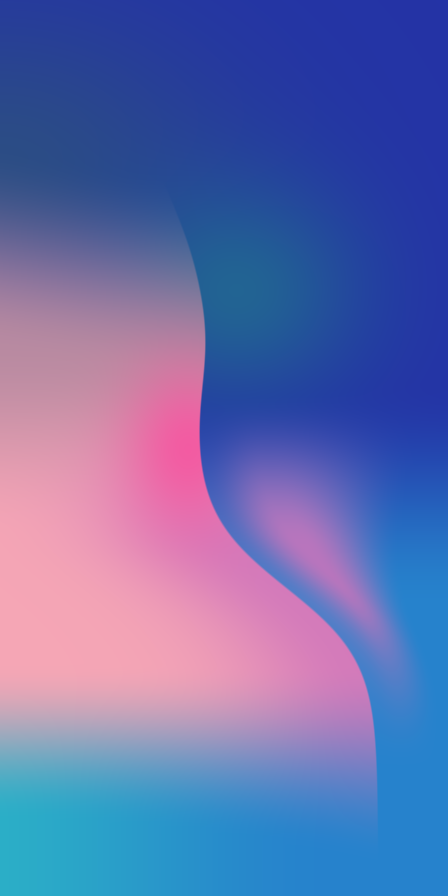
Give the GLSL for this background, as a Shadertoy shader.

```glsl
// Soft gradient wallpaper: a blush sheet with an S-shaped edge over a deep blue backdrop.

#define EDGE_BASE 0.435     // resting position of the sheet edge
#define EDGE_SWING 0.409    // how far the edge swings to the right
#define EDGE_MID 1.3125     // depth at the middle of the swing
#define EDGE_SOFT 0.0826    // depth scale of the swing
#define HOT_CENTER vec2(0.42, 1.0)
#define HOT_SIZE vec2(0.14, 0.18)
#define TEAL_CENTER vec2(0.53, 0.65)
#define TEAL_SIZE vec2(0.27, 0.24)

const vec3 NAVY   = vec3(0.14, 0.20, 0.65);
const vec3 SLATE  = vec3(0.17, 0.30, 0.52);
const vec3 TEAL   = vec3(0.13, 0.41, 0.57);
const vec3 AZURE  = vec3(0.15, 0.51, 0.80);
const vec3 AQUA   = vec3(0.17, 0.69, 0.78);
const vec3 MAUVE  = vec3(0.72, 0.54, 0.63);
const vec3 BLUSH  = vec3(0.96, 0.65, 0.71);
const vec3 ORCHID = vec3(0.83, 0.48, 0.73);
const vec3 LILAC  = vec3(0.72, 0.46, 0.74);
const vec3 HOT    = vec3(0.96, 0.34, 0.63);

// Elliptical Gaussian glow
float glow(vec2 p, vec2 center, vec2 size) {
    vec2 q = (p - center) / size;
    return exp(-dot(q, q));
}

// Horizontal position of the sheet edge at a given depth
float edgeAt(float depth) {
    float swing = EDGE_SWING / (1.0 + exp((EDGE_MID - depth) / EDGE_SOFT));
    float b = (depth - 0.755) / 0.165;
    float bump = 0.0234 * exp(-b * b);
    float lean = 0.0234 * log(1.0 + exp((0.56 - depth) / 0.052));
    return EDGE_BASE + swing + bump - lean;
}

// Blue backdrop with a teal glow and a lilac wing beside the edge
vec3 backdrop(vec2 p, float gap) {
    vec3 color = mix(NAVY, SLATE, glow(p, vec2(0.0, 0.38), vec2(0.5, 0.36)));
    color = mix(color, TEAL, 0.9 * glow(p, TEAL_CENTER, TEAL_SIZE));
    color = mix(color, AZURE, smoothstep(0.85, 1.36, p.y));

    float rim = 0.77 + 0.15 * smoothstep(1.1, 1.6, p.y);
    float blur = mix(0.16, 0.06, smoothstep(1.0, 1.4, p.y));
    float wing = smoothstep(0.88, 1.22, p.y) * (1.0 - smoothstep(1.36, 1.72, p.y));
    wing *= 1.0 - smoothstep(rim - blur, rim + blur, p.x);
    wing *= mix(0.3, 1.0, smoothstep(0.0, 0.14, gap));
    return mix(color, LILAC, wing);
}

// Blush sheet that fades into the backdrop above and into water tones below
vec3 sheet(vec2 p, float gap, vec3 behind) {
    vec3 rose = mix(MAUVE, BLUSH, smoothstep(0.75, 1.2, p.y));
    float nearEdge = gap / 0.28;
    rose = mix(rose, ORCHID, exp(-nearEdge * nearEdge) * smoothstep(0.85, 1.25, p.y));
    float veil = smoothstep(0.33, 0.78, p.y - 0.16 * p.x);
    vec3 color = mix(behind, rose, veil);
    color = mix(color, HOT, 0.92 * glow(p, HOT_CENTER, HOT_SIZE));

    vec3 water = mix(AQUA, AZURE, smoothstep(-0.1, 0.75, p.x));
    float waterline = smoothstep(1.48, 1.83 + 0.14 * p.x * p.x, p.y);
    return mix(color, water, waterline);
}

void mainImage(out vec4 fragColor, in vec2 fragCoord) {
    // x runs 0..1 rightward, y runs 0..2 downward
    vec2 uv = fragCoord / iResolution.xy;
    vec2 p = vec2(uv.x, 2.0 - 2.0 * uv.y);

    float gap = p.x - edgeAt(p.y);
    float smoothing = fwidth(gap);
    float coverage = 1.0 - smoothstep(-smoothing, smoothing, gap);

    vec3 behind = backdrop(p, gap);
    fragColor = vec4(mix(behind, sheet(p, gap, behind), coverage), 1.0);
}
```
